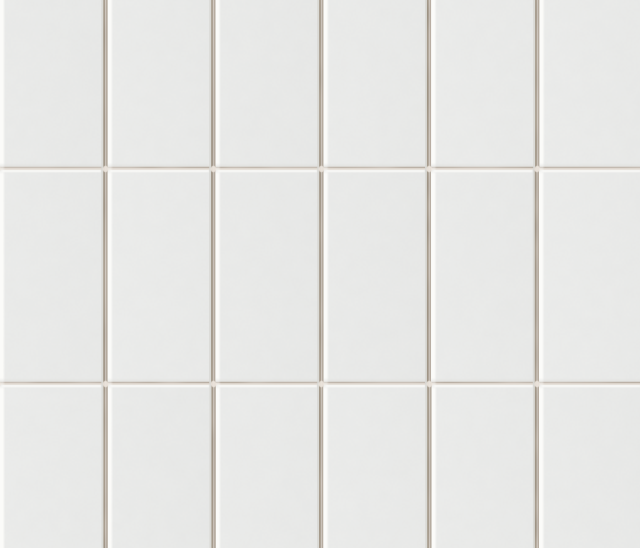
This texture is drawn by a Shadertoy shader. Its source:

```glsl
// Upright white glazed wall tiles in a straight grid with thin beige joints.
// Each joint is a stack of antialiased bands (shade, grout, bevel highlight)
// placed by the signed distance to the nearest joint, in canvas widths.

const vec2 PITCH = vec2(0.1686, 0.3360);   // tile spacing
const vec2 JOINT = vec2(0.1650, 0.2572);   // one joint crossing

const vec3 GLAZE       = vec3(0.911, 0.914, 0.909);
const vec3 HIGHLIGHT   = vec3(0.985, 0.984, 0.975);
const vec3 SHADE       = vec3(0.850, 0.848, 0.832);
const vec3 GROUT_DARK  = vec3(0.640, 0.598, 0.540);
const vec3 GROUT_MID   = vec3(0.720, 0.680, 0.635);
const vec3 GROUT_LIGHT = vec3(0.795, 0.762, 0.728);
const vec3 GROUT_PALE  = vec3(0.900, 0.872, 0.840);

float hash(vec2 p) {
    vec3 q = fract(p.xyx * vec3(0.1031, 0.1030, 0.0973));
    q += dot(q, q.yzx + 33.33);
    return fract((q.x + q.y) * q.z);
}

float valueNoise(vec2 p) {
    vec2 i = floor(p), f = fract(p);
    f = f * f * (3.0 - 2.0 * f);
    return mix(mix(hash(i), hash(i + vec2(1, 0)), f.x),
               mix(hash(i + vec2(0, 1)), hash(i + vec2(1, 1)), f.x), f.y);
}

// Pixel coverage of the strip from lo to hi
float band(float x, float lo, float hi, float px) {
    return clamp((x - lo) / px + 0.5, 0.0, 1.0) - clamp((x - hi) / px + 0.5, 0.0, 1.0);
}

// Glaze: slight sideways falloff, tone per tile, faint mottling
vec3 glaze(vec2 p, vec2 tile, vec2 local) {
    float tone = 0.010 * (0.5 - local.x) + 0.006 * (hash(tile + 40.0) - 0.5);
    tone += 0.005 * (valueNoise(p * 60.0 + 20.0) - 0.5);
    tone += 0.005 * (valueNoise(p * 380.0 + 70.0) - 0.5);
    return GLAZE + tone;
}

// Horizontal joint, y positive upwards
vec3 paintHorizontal(vec3 col, float y, float wear, float corner, float px) {
    col = mix(col, SHADE, 0.35 * smoothstep(0.008, 0.002, abs(y - 0.001)));
    col = mix(col, HIGHLIGHT, 0.75 * corner * band(y, -0.0062, -0.0020, px));
    col = mix(col, GROUT_PALE, band(y, -0.0022, 0.0006, px));
    return mix(col, mix(GROUT_MID, GROUT_LIGHT, wear), band(y, 0.0002, 0.0026, px));
}

// Vertical joint, x positive to the right
vec3 paintVertical(vec3 col, float x, float wear, float corner, float px) {
    float glow = smoothstep(0.0125, 0.0070, x) * smoothstep(0.0020, 0.0040, x);
    col = mix(col, HIGHLIGHT, glow * mix(0.4, 1.0, corner));
    col = mix(col, SHADE, 0.9 * band(x, -0.0066, -0.0034, px));
    col = mix(col, GROUT_DARK + 0.05 * (wear - 0.5), band(x, -0.0036, 0.0028, px));
    col = mix(col, GROUT_LIGHT + 0.05 * (wear - 0.5), band(x, -0.0009, 0.0012, px));
    return mix(col, GROUT_MID, band(x, 0.0012, 0.0028, px));
}

void mainImage(out vec4 fragColor, in vec2 fragCoord) {
    float px = 1.0 / iResolution.x;
    vec2 p = fragCoord * px;

    // Nearest joint and signed offset from it
    vec2 grid = (p - JOINT) / PITCH;
    vec2 joint = floor(grid + 0.5);
    vec2 d = (grid - joint) * PITCH;
    d.x += 0.0006 * (hash(vec2(joint.x + 11.0, floor(grid.y) + 31.0)) - 0.5);

    vec2 wear = vec2(valueNoise(vec2(joint.x * 7.0 + 50.0, p.y * 30.0)),
                     valueNoise(vec2(p.x * 30.0, joint.y * 7.0 + 50.0)));
    vec2 corner = smoothstep(vec2(0.003), vec2(0.010), abs(d));

    vec3 col = glaze(p, floor(grid), fract(grid));
    col = paintHorizontal(col, d.y, wear.y, corner.x, px);
    col = paintVertical(col, d.x, wear.x, corner.y, px);

    // Pale grout where the rounded tile corners meet
    float spot = length((d + vec2(0.0, 0.001)) * vec2(1.0, 0.9));
    col = mix(col, GROUT_PALE + 0.03, 0.9 * smoothstep(0.0058, 0.0030, spot));

    fragColor = vec4(clamp(col, 0.0, 1.0), 1.0);
}
```
